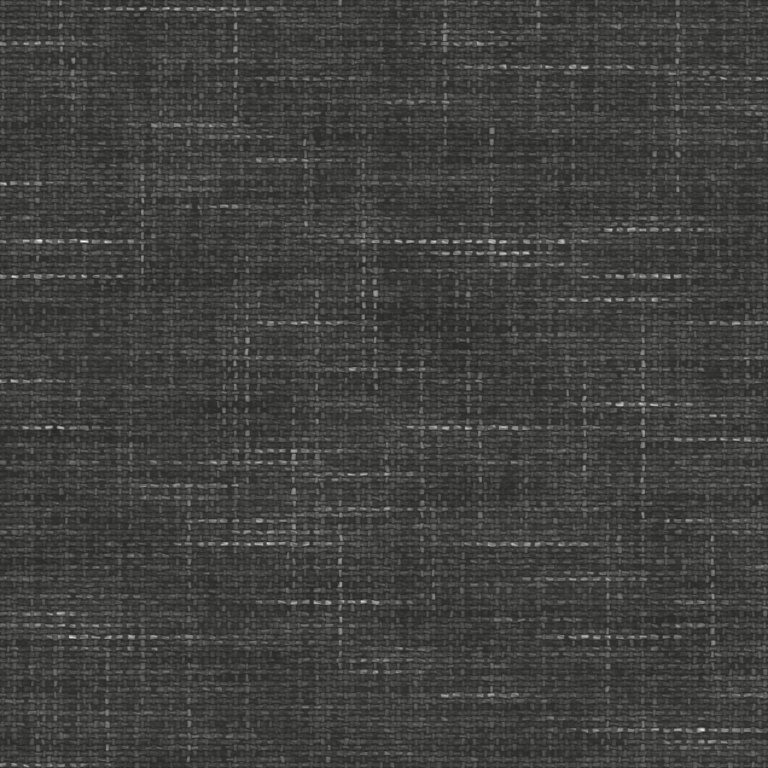
This texture is drawn by a three.js fragment shader. Its source:

```glsl
// Charcoal plain-weave cloth with pale slubs running along some threads.
// Weft and warp are rounded dashes that alternate over and under; stretched
// gradient noise lightens each thread along its length and adds fibres.
varying vec2 vUv;

vec2 randomGradient(vec2 cell) {
  vec3 q = fract(cell.xyx * vec3(0.1031, 0.1030, 0.0973));
  q += dot(q, q.yzx + 33.33);
  float angle = 6.2832 * fract((q.x + q.y) * q.z);
  return vec2(cos(angle), sin(angle));
}

float gradientNoise(vec2 p) {
  vec2 i = floor(p), f = p - i;
  vec2 u = f * f * f * (f * (f * 6.0 - 15.0) + 10.0);
  vec2 e = vec2(0.0, 1.0);
  float low = mix(dot(randomGradient(i), f),
                  dot(randomGradient(i + e.yx), f - e.yx), u.x);
  float high = mix(dot(randomGradient(i + e.xy), f - e.xy),
                   dot(randomGradient(i + 1.0), f - 1.0), u.x);
  return mix(low, high, u.y);
}

// Noise along one thread, shifted so that neighbours never line up
float threadNoise(float along, float id, float seed) {
  return gradientNoise(vec2(along + 9.0 * fract(id * 0.618 + seed), id * 3.37 + seed));
}

// Visible part of a thread: rises over every second crossing, round across
float threadDash(float along, float across, float phase, float width, float start) {
  float over = 0.5 + 0.5 * cos(3.14159 * (along - 0.5 + phase));
  float q = (2.0 * fract(across) - 1.0) / width;
  return smoothstep(start, start + 0.6, over) * max(1.0 - q * q, 0.0);
}

// Pale stretch on a thread; every second thread carries the strong ones
float slub(float along, float id, float seed) {
  float n = threadNoise(along, id, seed);
  return smoothstep(0.05, 0.52, n) * mix(1.0, 0.2, mod(id, 2.0));
}

void main() {
  // Thread grid, slightly uneven
  vec2 p = vUv * 132.0;
  p += vec2(0.4, 0.3) * vec2(gradientNoise(p * vec2(0.9, 0.5)),
                             gradientNoise(p * vec2(0.5, 0.9) + 71.0));
  float row = floor(p.y), column = floor(p.x);

  float weft = threadDash(p.x, p.y, row, 0.86, 0.0);
  float warp = threadDash(p.y, p.x, column + 1.0, 0.8, 0.2);

  // Tone of each thread, with single dashes varying a little
  float weftGrain = threadNoise(p.x * 0.55, row, 13.1);
  float warpGrain = threadNoise(p.y * 0.55, column, 47.3);
  float weftTone = 0.112 + 0.15 * threadNoise(vUv.x * 6.0, row, 61.7)
                 + 0.30 * slub(vUv.x * 3.6, row, 19.3) * (1.0 + 0.6 * weftGrain)
                 + 0.10 * weftGrain;
  float warpTone = 0.112 + 0.15 * threadNoise(vUv.y * 4.0, column, 37.9)
                 + 0.22 * slub(vUv.y * 2.6, column, 83.7) * (1.0 + 0.8 * warpGrain)
                 + 0.13 * warpGrain;

  // Fine slanted fibres and broad, mostly horizontal mottling
  float fibre = gradientNoise(vec2(p.x * 0.7, p.y * 2.4 + p.x * 0.45));
  float mottle = gradientNoise(vUv * vec2(3.0, 24.0) + 5.0)
               + 0.5 * gradientNoise(vUv * vec2(6.0, 5.0) + 31.0);

  float value = 0.170 + weft * max(weftTone, 0.02) * (1.0 + 0.8 * fibre)
              + warp * max(warpTone, 0.02);
  value *= 1.0 + 0.10 * fibre + 0.13 * mottle;

  vec3 charcoal = vec3(1.0, 1.0, 0.985);
  gl_FragColor = vec4(charcoal * value, 1.0);
}
```
